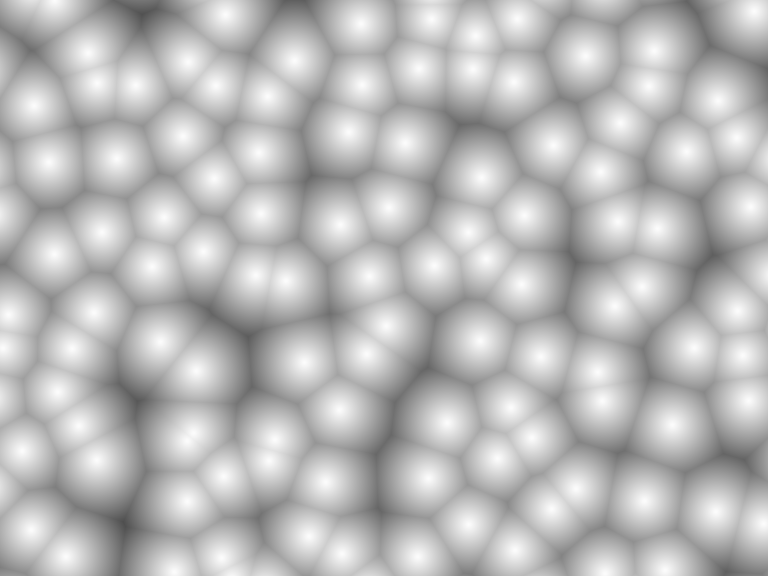
Give the GLSL for this texture, as a WebGL 2 fragment shader.

```glsl
#version 300 es
precision highp float;
precision highp int;
// Cellular noise: soft white cones around scattered points, meeting in grey creases.

uniform vec2 u_resolution;
out vec4 fragColor;

const float CELLS_PER_HEIGHT = 9.0;   // grid rows over the canvas height
const float JITTER = 1.0;             // 0 = regular grid, 1 = fully scattered
const float PEAK_LEVEL = 1.0;         // grey at a feature point
const float FALLOFF = 0.66;           // grey lost per cell of distance
const float DARKEST = 0.2;            // floor for the deepest gaps
const float PEAK_SOFTNESS = 0.02;     // rounding of the cone tips, in cells
const int SEARCH_RADIUS = 2;          // wide enough for gaps beyond one cell
const uint SEED = 37u;

// Integer hash of a grid cell to two values in 0..1
vec2 hashCell(ivec2 cell) {
    uvec2 v = uvec2(cell + 512) + SEED;
    v = v * 1664525u + 1013904223u;
    v.x += v.y * 1664525u;
    v.y += v.x * 1664525u;
    v ^= v >> 16u;
    v.x += v.y * 1664525u;
    v.y += v.x * 1664525u;
    v ^= v >> 16u;
    return vec2(v & 0xffffu) / 65535.0;
}

// Distance from p to the nearest scattered point, in cells
float nearestPointDistance(vec2 p) {
    ivec2 home = ivec2(floor(p));
    float nearestSquared = 1e3;
    for (int y = -SEARCH_RADIUS; y <= SEARCH_RADIUS; y++) {
        for (int x = -SEARCH_RADIUS; x <= SEARCH_RADIUS; x++) {
            ivec2 cell = home + ivec2(x, y);
            vec2 point = vec2(cell) + 0.5 + JITTER * (hashCell(cell) - 0.5);
            vec2 offset = point - p;
            nearestSquared = min(nearestSquared, dot(offset, offset));
        }
    }
    return sqrt(nearestSquared + PEAK_SOFTNESS * PEAK_SOFTNESS);
}

void main() {
    vec2 p = gl_FragCoord.xy / u_resolution.y * CELLS_PER_HEIGHT;

    // Linear fall from each point; the nearest cone wins
    float grey = PEAK_LEVEL - FALLOFF * nearestPointDistance(p);
    fragColor = vec4(vec3(max(grey, DARKEST)), 1.0);
}
```
